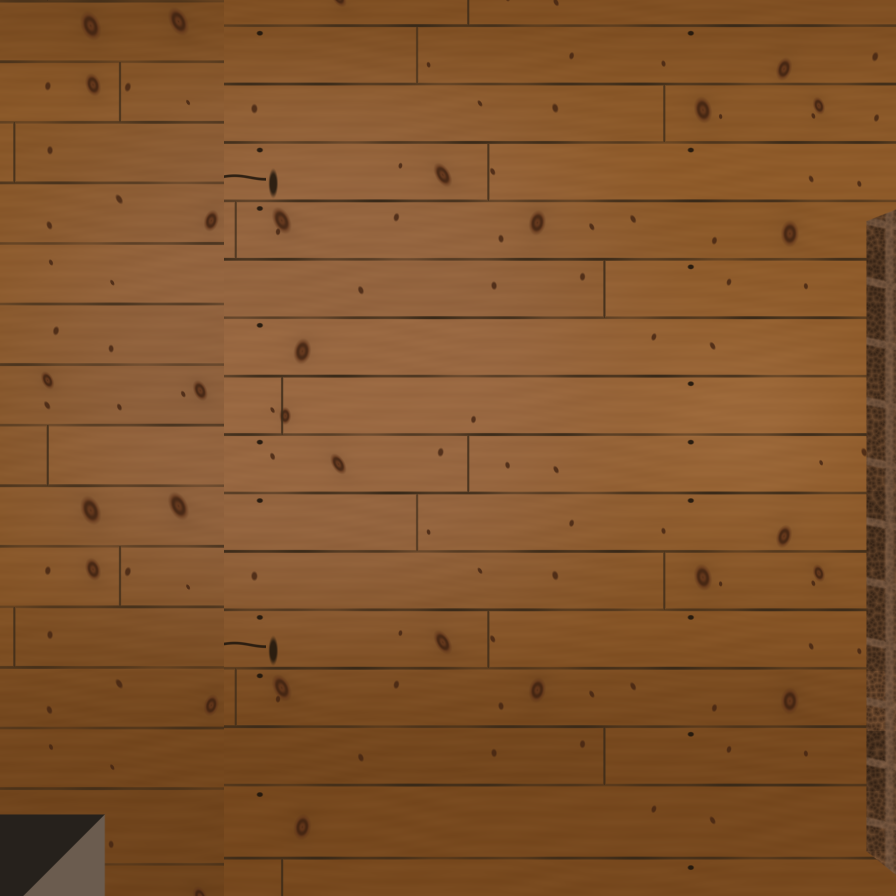
A WebGL 1 fragment shader for this texture:

```glsl
precision highp float;
// Knotty pine plank floor with a brick edge at the right and a box in the lower left corner.
uniform vec2 u_resolution;

#define HONEY vec3(0.55, 0.35, 0.16)
#define TAN vec3(0.59, 0.40, 0.25)
#define SHADE vec3(0.46, 0.28, 0.115)
#define KNOT vec3(0.32, 0.17, 0.085)
#define GAP vec3(0.22, 0.16, 0.095)
#define MORTAR vec3(0.45, 0.33, 0.24)
#define BOX vec3(0.15, 0.13, 0.11)
#define SEAM 0.25
#define ROW_PERIOD 8.0
#define GAP_HALF 0.0011
#define GRAIN 0.011

float hash(vec2 p) {
  return fract(sin(dot(p, vec2(127.1, 311.7))) * 4375.85);
}

// Distance to the nearest scattered point
float cellular(vec2 p) {
  float nearest = 1.0;
  for (int j = -1; j <= 1; j++) {
    for (int i = -1; i <= 1; i++) {
      vec2 id = floor(p) + vec2(float(i), float(j));
      vec2 point = id + vec2(hash(id), hash(id + 41.0));
      nearest = min(nearest, distance(p, point));
    }
  }
  return nearest;
}

// Soft line of a given half width around zero
float line(float d, float halfWidth, float soft) {
  return 1.0 - smoothstep(halfWidth - 0.5 * soft, halfWidth + soft, abs(d));
}

// Butt joint of each row, as sines over the eight row cycle
float jointRight(float row) {
  float a = row * 6.2832 / ROW_PERIOD;
  return 0.5 + 0.072 * sin(a + 0.607) + 0.128 * sin(2.0 * a + 0.579)
       - 0.156 * sin(3.0 * a + 1.204);
}

float jointLeft(float row) {
  float a = row * 6.2832 / ROW_PERIOD;
  float x = 0.0157 + 0.03 * cos(a) + 0.057 * sin(a) - 0.0567 * cos(4.0 * a);
  return cos(a) > -0.1 ? x : -1.0;
}

// Scattered slanted ovals: x is the relative radius of the nearest one
float knots(float x, float v, float row, float pitch, float cell, float size, float density) {
  float nearest = 9.0;
  for (int i = -1; i <= 1; i++) {
    vec2 id = vec2(floor(x / cell) + float(i), row + size * 900.0);
    float h = hash(id);
    vec2 center = vec2((id.x + 0.2 + 0.6 * hash(id + 17.0)) * cell, 0.25 + 0.5 * hash(id + 29.0));
    vec2 d = vec2(x - center.x, (v - center.y) * pitch);
    d.x -= d.y * (hash(id + 53.0) - 0.3) * 0.6;
    float r = length(d / vec2(0.68, 1.0)) / (size * (0.65 + 0.5 * hash(id + 71.0)));
    if (h < density) nearest = min(nearest, r);
  }
  return nearest;
}

vec3 floorColor(vec2 p, float soft) {
  // Two panels of rows with slightly different pitch; the lowest row is wider
  bool left = p.x < SEAM;
  float pitch = left ? 0.0676 : 0.0652;
  float t = (1.0 - p.y - (left ? 0.0013 : 0.0286)) / pitch;
  if (t > 13.0) { t = 13.0 + (t - 13.0) * 0.8; pitch /= 0.8; }
  float row = mod(floor(t), ROW_PERIOD);
  float v = fract(t);
  float joint = left ? jointLeft(row) : jointRight(row);
  bool hasJoint = left || abs(row - 5.0) > 0.5;
  float board = row + (p.x > joint && hasJoint ? 11.0 : 0.0) + (left ? 31.0 : 0.0);

  // Broad light across the floor
  vec3 col = mix(HONEY, TAN, smoothstep(0.48, 0.16, distance(p, vec2(0.36, 0.58))));
  col = mix(col, SHADE, smoothstep(0.44, 0.12, p.y));
  col = mix(col, SHADE, 0.6 * smoothstep(0.87, 1.0, p.y));
  col += vec3(0.05, 0.05, 0.06) * exp(-70.0 * dot(p - vec2(0.83, 0.53), p - vec2(0.83, 0.53)));
  col *= (left ? 0.965 : 1.0) * (0.98 + 0.04 * hash(vec2(board, 3.0)));

  // Grain lines and knots
  float big = knots(p.x, v, row + (left ? 20.0 : 0.0), pitch, 0.14, 0.0135, 0.33);
  float small = knots(p.x, v, row, pitch, 0.085, 0.0048, 0.42);
  float bend = 3.0 * sin(p.x * 9.0 + board * 2.3) + 1.5 * sin(p.x * 23.0 + board) + 3.0 * exp(-big);
  float grain = sin(v * 19.0 + bend) + 0.6 * sin(v * 47.0 - bend * 1.7) + 0.4 * sin(p.x * 60.0 + v * 8.0);
  col += GRAIN * 0.6 * grain * vec3(1.0, 0.9, 0.7);
  col *= 1.0 - 0.1 * exp(-big * 0.9);
  col = mix(col, KNOT * (0.95 + 0.2 * sin(big * 9.0)), 0.85 * smoothstep(1.15, 0.6, big));
  col = mix(col, KNOT * 0.8, 0.8 * smoothstep(1.2, 0.5, small));

  // Nail heads in two columns, and a split in one row
  float nailX = min(abs(p.x - 0.29), abs(p.x - 0.771));
  float nail = length(vec2(nailX, (v - 0.13) * pitch * 1.3));
  float nailed = step(0.35, hash(vec2(row, p.x < 0.5 ? 5.0 : 9.0)));
  col = mix(col, GAP * 0.5, nailed * 0.9 * smoothstep(0.0045, 0.002, nail));
  if (!left && abs(row - 2.0) < 0.5) {
    float crack = line((v - 0.6) * pitch - 0.002 * sin(p.x * 90.0), 0.0012, soft) * step(p.x, 0.297);
    float split = smoothstep(1.2, 0.6, length(vec2((p.x - 0.305) / 0.005, (v - 0.7) * pitch / 0.015)));
    col = mix(col, GAP * 0.5, 0.85 * max(crack, split));
  }

  // Gaps between boards, worn unevenly along their length
  float edge = min(v, 1.0 - v) * pitch;
  float wear = 0.72 + 0.18 * sin(p.x * 17.0 + floor(t + 0.5) * 2.4) + 0.1 * sin(p.x * 71.0 + floor(t + 0.5));
  float gap = line(edge, GAP_HALF * (0.8 + 0.4 * wear), soft) * wear * (left ? 0.8 : 1.0);
  float butt = hasJoint ? line(p.x - joint, GAP_HALF * 0.8, soft) * (0.55 + 0.3 * hash(vec2(row, 7.0))) : 0.0;
  return mix(col, GAP, max(gap, butt));
}

// Worn bricks stacked along the strip, with a pale outer border
vec3 brickColor(vec2 p) {
  float course = (p.y - 0.05) / 0.067;
  float mottling = cellular(p * 190.0);
  vec3 brick = mix(vec3(0.23, 0.15, 0.09), vec3(0.43, 0.29, 0.18), mottling);
  brick *= 0.85 + 0.3 * hash(vec2(floor(course), 2.0));
  float joint = smoothstep(0.09, 0.04, abs(fract(course + (p.x - 0.967) * 3.0) - 0.5));
  float border = smoothstep(0.986, 0.99, p.x) * (1.0 - 0.5 * smoothstep(0.995, 0.999, p.x));
  return mix(brick, MORTAR * (0.85 + 0.25 * mottling), max(joint, border));
}

void main() {
  vec2 p = gl_FragCoord.xy / u_resolution;
  float soft = max(0.0012, 1.0 / u_resolution.y);
  vec3 col = floorColor(p, soft);

  // Brick strip with slanted ends
  float across = p.x - 0.967;
  float inside = min(across, min(0.753 + 0.4 * across - p.y, p.y - 0.05 + 0.8 * across));
  col = mix(col, brickColor(p), smoothstep(-soft, soft, inside));

  // Box with a dark top and a pale side
  vec3 box = mix(BOX, vec3(0.42, 0.36, 0.31), smoothstep(-soft, soft, p.x - p.y - 0.026));
  col = mix(col, box, smoothstep(-soft, soft, min(0.117 - p.x, 0.091 - p.y)));
  gl_FragColor = vec4(col, 1.0);
}
```
